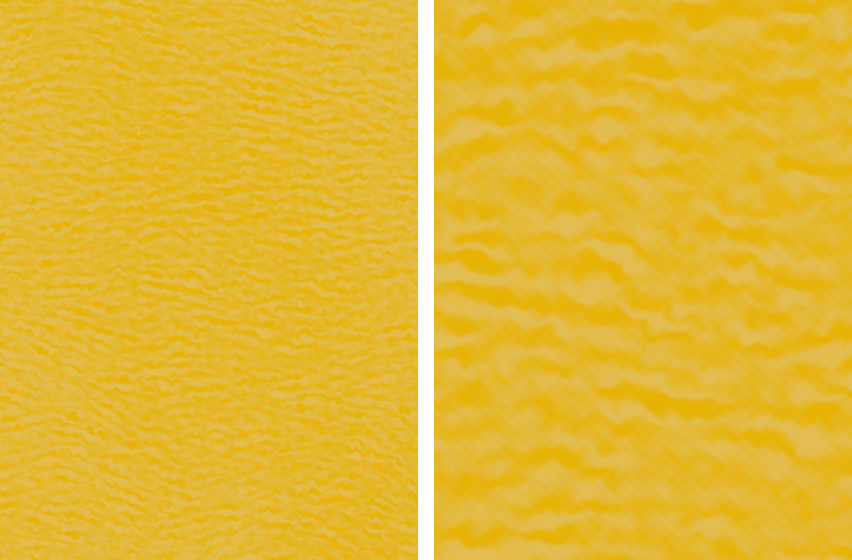
Left, the full canvas; right, a detail of the centre.
A WebGL 1 fragment shader for this texture:

```glsl
precision highp float;
// Yellow cloth with short, wavy amber streaks, soft clouds and a fine diagonal weave.

uniform vec2 u_resolution;

// Colours
const vec3 STRAW = vec3(0.888, 0.742, 0.330);
const vec3 AMBER = vec3(0.903, 0.697, 0.015);

// Sizes in canvas heights, scales in counts per canvas height
const vec2 STREAK_CELL = vec2(0.042, 0.032);
const float RIPPLE_COUNT = 47.0;
const float RIPPLE_SPREAD = 22.0;
const float KNOB_SCALE = 75.0;
const float KNOB_SHIFT = 0.008;
const vec2 BLOT_SCALE = vec2(52.0, 62.0);
const vec2 GRAIN_SCALE = vec2(105.0, 115.0);
const vec2 CLOUD_SCALE = vec2(4.0, 3.2);
const float WEAVE_PITCH = 0.0056;

// Directions: rise per unit of width
const float LEAN = 0.12;
const float LEAN_DRIFT = 0.6;
const float LEAN_SPREAD = 0.7;

// Strengths
const float STREAKS = 0.37;
const float BLOTS = 0.45;
const float GRAIN = 0.42;
const float CLOUDS = 0.20;
const float BAND = 0.20;
const float WEAVE = 0.16;
const vec2 DYE_RANGE = vec2(-0.88, 1.03);

const float TAU = 6.2831853;

vec2 hash2(vec2 cell) {
  vec3 q = fract(cell.xyx * vec3(0.1031, 0.1030, 0.0973));
  q += dot(q, q.yzx + 33.33);
  return fract((q.xx + q.yz) * q.zy);
}

float corner(vec2 cell, vec2 offset, vec2 f) {
  return dot(hash2(cell + offset) * 2.0 - 1.0, f - offset);
}

// Gradient noise, centred on zero
float noise(vec2 p) {
  vec2 cell = floor(p);
  vec2 f = p - cell;
  vec2 w = f * f * f * (f * (f * 6.0 - 15.0) + 10.0);
  float low = mix(corner(cell, vec2(0.0), f), corner(cell, vec2(1.0, 0.0), f), w.x);
  float high = mix(corner(cell, vec2(0.0, 1.0), f), corner(cell, vec2(1.0), f), w.x);
  return 1.4 * mix(low, high, w.y);
}

// Scattered wavelets, each a short packet of nearly level ripples
float wavelets(vec2 p, float lean) {
  vec2 home = floor(p / STREAK_CELL);
  float sum = 0.0;
  for (int j = -1; j <= 1; j++) {
    for (int i = -1; i <= 1; i++) {
      vec2 cell = home + vec2(float(i), float(j));
      for (int k = 0; k < 3; k++) {
        vec2 seed = cell + 137.0 * float(k + 1);
        vec2 away = p - (cell + hash2(seed)) * STREAK_CELL;
        vec2 r = away / STREAK_CELL;
        float envelope = max(0.0, 1.0 - dot(r, r));
        vec2 vary = hash2(seed + 511.0);
        float slope = lean + LEAN_SPREAD * (vary.x - 0.5);
        float count = RIPPLE_COUNT + RIPPLE_SPREAD * (fract(vary.x * 17.0) - 0.5);
        float phase = count * (away.y + slope * away.x) + vary.y;
        sum += envelope * envelope * cos(TAU * phase);
      }
    }
  }
  return sum;
}

// Wavelets with knobbly edges, blots and grain
float streaks(vec2 p) {
  float lean = LEAN + LEAN_DRIFT * noise(p * 4.0 + 21.9);
  vec2 knobs = vec2(noise(p * KNOB_SCALE + 17.3), noise(p * KNOB_SCALE + 141.7));
  float field = STREAKS * wavelets(p + KNOB_SHIFT * knobs, lean);
  field += BLOTS * noise(p * BLOT_SCALE + 73.1);
  return field + GRAIN * noise(p * GRAIN_SCALE + 9.4);
}

// Broad uneven dye, deeper along a slanting band
float clouds(vec2 p) {
  float fromBand = (p.x - 0.33 - 0.36 * (0.9 - p.y)) / 0.16;
  float band = exp(-fromBand * fromBand) - 0.4;
  return CLOUDS * noise(p * CLOUD_SCALE + 5.6) + BAND * band;
}

// Crossed diagonal threads, fading out where pixels are too coarse
float weave(vec2 p) {
  vec2 thread = vec2(p.x + p.y, p.x - p.y) * 0.7071 / WEAVE_PITCH;
  float visible = smoothstep(1.5, 2.5, WEAVE_PITCH * u_resolution.y);
  return WEAVE * visible * (0.6 * sin(TAU * thread.x) + 0.4 * sin(TAU * thread.y));
}

void main() {
  vec2 p = gl_FragCoord.xy / u_resolution.y;
  float dye = streaks(p) + clouds(p) + weave(p);
  float depth = smoothstep(DYE_RANGE.x, DYE_RANGE.y, dye);
  gl_FragColor = vec4(mix(STRAW, AMBER, depth), 1.0);
}
```
